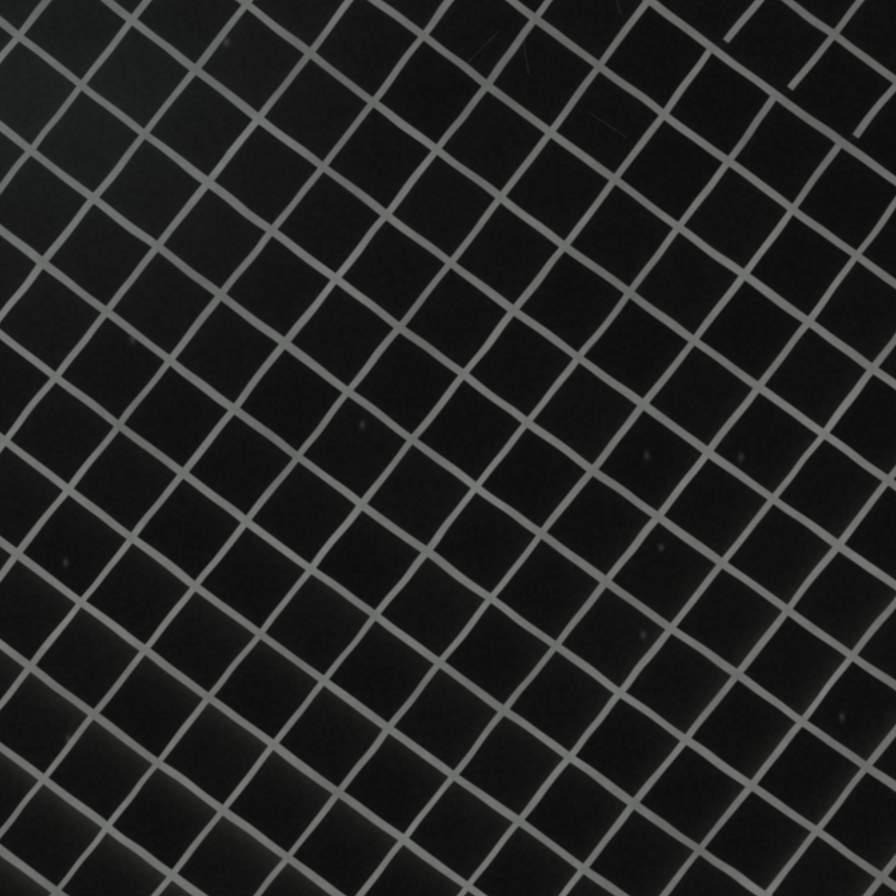
This pattern is drawn by a Shadertoy shader. Its source:

```glsl
#define ORIGIN vec2(0.5026, 0.2930)
#define STEP_A vec2(0.0715, 0.0534)
#define STEP_B vec2(-0.0568, 0.0721)
#define SPACING vec2(0.0892, 0.0918)
#define HALF_WIDTH vec2(0.0040, 0.0046)
#define SOFTNESS 0.0019
#define WOBBLE 0.0011
#define WIRE_COLOR vec3(0.422, 0.432, 0.422)
#define CELL_COLOR vec3(0.058, 0.060, 0.056)
#define HAZE_COLOR vec3(0.066, 0.072, 0.074)
#define WALL_COLOR vec3(0.125, 0.128, 0.122)

float hash(vec2 p) {
    p = fract(p * vec2(0.1031, 0.1137));
    p += dot(p, p.yx + 33.33);
    return fract((p.x + p.y) * p.x * 91.7);
}

float noise(vec2 p) {
    vec2 cell = floor(p), f = fract(p);
    f = f * f * (3.0 - 2.0 * f);
    return mix(mix(hash(cell), hash(cell + vec2(1, 0)), f.x),
               mix(hash(cell + vec2(0, 1)), hash(cell + vec2(1, 1)), f.x), f.y);
}

float segmentDistance(vec2 p, vec2 a, vec2 b) {
    vec2 ab = b - a;
    return length(p - a - ab * clamp(dot(p - a, ab) / dot(ab, ab), 0.0, 1.0));
}

// Skewed lattice coordinates with a slight bend toward the edges
vec2 latticeCoords(vec2 p) {
    vec2 q = inverse(mat2(STEP_A, STEP_B)) * (p - ORIGIN);
    float bend = min(q.y, 0.0);
    float bendX = 0.006 * bend * bend * smoothstep(-4.15, -4.0, q.y);
    return q + vec2(bendX, 0.0019 * q.x * q.x);
}

// Coverage of the two wire families
vec2 wireCoverage(vec2 p, vec2 q, float blur) {
    vec2 sway = vec2(noise(p * 31.0 + 40.0), noise(p * 29.0 + 80.0)) - 0.5;
    vec2 dist = abs((q - round(q)) * SPACING + sway * 2.0 * WOBBLE);
    vec2 width = HALF_WIDTH + 0.0009 * (noise(p * 18.0 + 120.0) - 0.5);
    width.x -= 0.0007 * smoothstep(0.5, 1.0, p.y) * (1.0 - p.x);
    vec2 cover = 1.0 - smoothstep(width - blur, width + blur, dist);

    // Cross wires stop short of one long wire
    float gap = smoothstep(-4.18, -4.14, q.y) * (1.0 - smoothstep(-4.03, -3.99, q.y));
    cover.x *= 1.0 - gap;
    return cover;
}

// Soft light on the inner walls of each opening
float wallLight(vec2 p, vec2 q) {
    vec2 f = fract(q);
    float upper = exp(-f.y * 5.5) * smoothstep(0.35, 1.0, p.y) * smoothstep(1.0, 0.1, p.x);
    float right = exp(-(1.0 - f.x) * 8.0) * smoothstep(0.3, 1.0, p.x) * smoothstep(0.2, 0.8, p.y);
    return upper + 0.7 * right;
}

// Faint scratches near the top and sparse dust
float surfaceMarks(vec2 p) {
    float marks = 0.0;
    for (int i = 0; i < 5; i++) {
        float k = float(i) * 7.0 + 3.0;
        vec2 start = vec2(0.45 + 0.42 * hash(vec2(k, 11.0)), 0.16 * hash(vec2(k, 23.0)));
        float angle = 6.28 * hash(vec2(k, 37.0));
        float d = segmentDistance(p, start, start + 0.05 * vec2(cos(angle), sin(angle)));
        marks += 0.045 * exp(-d * d * 700000.0);
    }
    vec2 grid = p * 9.0, id = floor(grid);
    vec2 spot = 0.2 + 0.6 * vec2(hash(id + 5.0), hash(id + 17.0));
    float d = length((grid - id - spot) * vec2(1.0, 0.7)) / 9.0;
    return marks + 0.12 * step(0.93, hash(id + 51.0)) * exp(-d * d * 90000.0);
}

void mainImage(out vec4 fragColor, in vec2 fragCoord) {
    vec2 p = fragCoord / iResolution.xy;
    p.y = 1.0 - p.y;
    float blur = max(SOFTNESS, 0.8 / iResolution.y);
    vec2 q = latticeCoords(p);

    // Dark openings
    vec3 color = CELL_COLOR * (0.92 + 0.16 * hash(floor(q) + 60.0));
    float haze = exp(-dot(p, p) * 9.0) * (0.7 + 0.6 * noise(p * 7.0));
    color += HAZE_COLOR * haze + WALL_COLOR * wallLight(p, q) + surfaceMarks(p);

    // Wires with a dim halo and uneven tone
    vec2 halo = exp(-abs(q - round(q)) * SPACING * 150.0);
    color += 0.035 * max(halo.x, halo.y);
    vec2 cover = wireCoverage(p, q, blur);
    float tone = 0.91 + 0.16 * noise(p * 13.0 + 9.0) + 0.06 * (noise(p * 90.0) - 0.5);
    tone *= 0.95 + 0.07 * smoothstep(0.0, 0.5, p.y);
    vec3 wire = WIRE_COLOR * tone * mix(1.03, 1.0, cover.y);
    color = mix(color, wire, 1.0 - (1.0 - cover.x) * (1.0 - cover.y));

    // Fine grain
    color += 0.018 * (noise(p * 260.0) - 0.5);
    fragColor = vec4(clamp(color, 0.0, 1.0), 1.0);
}
```
